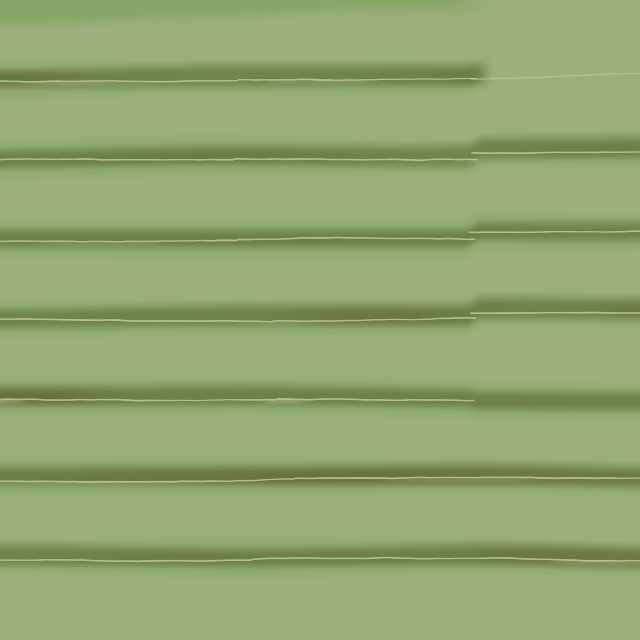
This pattern is drawn by a Shadertoy shader. Its source:

```glsl
// Seven soft olive grooves on pale green, spaced an eighth of the canvas apart.
// Each has a green halo, a darker core and a thin, wandering pale edge line;
// a vertical seam near the right lifts, fades or drops some of the pieces.

float hash(float n) { return fract(sin(n * 91.345) * 4375.85); }

float noise(float x, float seed) {
    float i = floor(x), f = fract(x);
    float s = seed * 37.0;
    return mix(hash(i + s), hash(i + 1.0 + s), f * f * (3.0 - 2.0 * f)) - 0.5;
}

// Small hand-drawn deviation of an edge line.
float wobble(float x, float seed) {
    return 0.005 * noise(x * 4.0, seed) + 0.0018 * noise(x * 23.0, seed + 9.0)
         + 0.0007 * noise(x * 70.0, seed + 17.0);
}

// 1 near the groove, falling to 0 at a separate reach above and below.
float falloff(float d, float above, float below) {
    return 1.0 - smoothstep(0.12, 1.0, abs(d) / (d > 0.0 ? above : below));
}

float stroke(float d, float halfWidth, float aa) {
    return 1.0 - smoothstep(halfWidth - 0.6 * aa, halfWidth + 0.6 * aa, abs(d));
}

void mainImage(out vec4 fragColor, in vec2 fragCoord) {
    vec2 p = fragCoord / iResolution.xy;
    float aa = 1.0 / iResolution.y;
    vec3 green = vec3(0.53, 0.65, 0.405);
    vec3 col = vec3(0.613, 0.69, 0.492);

    // Flat green band along the top, ending just past the seam
    float bandDepth = mix(0.043, 0.018, smoothstep(0.0, 0.6, p.x)) + 0.006 * noise(p.x * 5.0, 3.0);
    float band = 1.0 - smoothstep(bandDepth - 0.018, bandDepth + 0.01, 1.0 - p.y);
    col = mix(col, green, band * (1.0 - smoothstep(0.69, 0.79, p.x)));

    for (int i = 1; i < 8; i++) {
        float k = float(i);
        float y = p.y - (1.0 - k / 8.0);
        float seam = 0.742 + 0.012 * (hash(k + 4.0) - 0.5);
        bool lifted = i >= 2 && i <= 4;
        bool seamed = i <= 5;
        float lift = lifted ? 0.0115 : 0.0;
        if (i == 1) lift = 0.003 + 0.009 * smoothstep(0.72, 1.05, p.x);
        if (i == 5) lift = -0.004;

        // Halo and core, slowly changing in reach along the groove
        float past = smoothstep(seam - 0.015, seam + 0.015, p.x);
        float d = y - (seamed ? lift * past : 0.0);
        float swell = noise(p.x * 3.0, k + 20.0);
        float drift = noise(p.x * 2.6, k + 50.0);
        float present = i == 1 ? 1.0 - smoothstep(0.735, 0.775, p.x) : 1.0;
        float halo = falloff(d, 0.043 + 0.016 * swell, 0.034 - 0.012 * drift);
        float core = falloff(d - 0.003 - 0.005 * drift, 0.027 + 0.01 * drift, 0.021 - 0.008 * swell);
        vec3 olive = mix(vec3(0.415, 0.485, 0.275), vec3(0.405, 0.425, 0.23),
                         smoothstep(-0.1, 0.4, noise(p.x * 3.5, k + 70.0)));
        col = mix(col, green, halo * present);
        col = mix(col, olive, core * present * (0.88 + 0.22 * swell));

        // Left piece of the edge line, with a slight step part way along
        float split = 0.36 + 0.1 * hash(k + 8.0);
        float dl = y - wobble(p.x, k) - 0.0016 * smoothstep(split, split + 0.006, p.x) + 0.0008;
        float leftEnd = seamed ? 1.0 - smoothstep(seam + 0.003, seam + 0.006, p.x) : 1.0;

        // Pale worn smudges just under the line
        float wear = smoothstep(0.12, 0.45, noise(p.x * 9.0, k + 31.0));
        wear *= (i == 1 || i == 5) ? 0.75 : 0.35;
        float smudge = smoothstep(-0.011, -0.003, dl) * (1.0 - smoothstep(-0.001, 0.001, dl));
        col = mix(col, vec3(0.62, 0.66, 0.5), smudge * wear * leftEnd);

        vec3 pale = vec3(0.74, 0.785, 0.59);
        float weight = 0.0012 + 0.0005 * noise(p.x * 14.0, k + 40.0);
        col = mix(col, pale, 0.88 * leftEnd * stroke(dl, weight, aa));

        // Right piece, overlapping the left one a little at the seam
        if (i <= 4) {
            float dr = y - lift - 0.7 * wobble(p.x, k + 11.0);
            float rightStart = smoothstep(seam - 0.007, seam - 0.004, p.x);
            float thin = i == 1 ? 0.0008 : weight;
            col = mix(col, pale, 0.88 * rightStart * stroke(dr, thin, aa));
        }
    }
    fragColor = vec4(col, 1.0);
}
```
